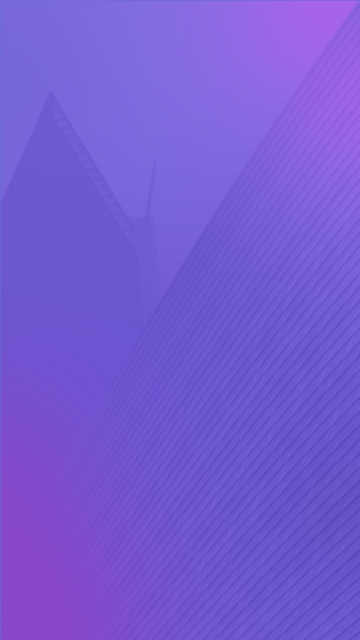
This background is drawn by a Shadertoy shader. Its source:

```glsl
// Soft coverage: 1 where the signed value d is positive
float cover(float d) {
    float w = max(fwidth(d), 1e-5);
    return smoothstep(-w, w, d);
}

// Round falloff around a centre
float glow(vec2 p, vec2 centre, float radius) {
    vec2 d = (p - centre) / radius;
    return exp(-dot(d, d));
}

// Thin repeated line, one per unit of v, faded where too dense to resolve
float rule(float v, float halfWidth) {
    float w = fwidth(v);
    float d = abs(fract(v) - 0.5);
    float line = 1.0 - smoothstep(halfWidth - w * 0.5, halfWidth + w, d);
    return line * (1.0 - smoothstep(0.4, 0.9, w));
}

void mainImage(out vec4 fragColor, in vec2 fragCoord) {
    vec2 uv = fragCoord / iResolution.xy;
    vec2 p = uv * vec2(0.5625, 1.0);

    // Sky
    vec3 sky = mix(vec3(0.43, 0.34, 0.82), vec3(0.515, 0.43, 0.89), smoothstep(0.35, 0.95, p.y));
    sky = mix(sky, vec3(0.44, 0.39, 0.84), 0.75 * glow(p, vec2(0.0, 0.88), 0.2));
    sky = mix(sky, vec3(0.66, 0.39, 0.92), 0.95 * glow(p, vec2(0.52, 0.99), 0.17));
    vec3 col = sky;

    // Distant block and its tapering mast
    vec3 shade = vec3(0.415, 0.34, 0.805);
    float slant = 0.241 + 0.09 * (0.66 - p.y);
    float block = cover(min(min(p.x - 0.2, slant - p.x), 0.661 - p.y));
    col = mix(col, shade, 0.4 * block);
    col = mix(col, shade, 0.25 * block * cover(0.238 - p.x));
    float rise = (p.y - 0.655) / 0.098;
    float mast = 0.0035 * (1.0 - rise) + 0.0006 - abs(p.x - mix(0.229, 0.2435, rise));
    col = mix(col, shade, 0.65 * cover(mast) * cover(0.753 - p.y) * cover(p.y - 0.655));

    // Pointed tower with a ribbed parapet
    float roof = 0.859 - p.y - max(2.25 * (0.0794 - p.x), 1.654 * (p.x - 0.0794));
    float side = 0.215 + 0.1 * (0.6 - p.y) - p.x;
    float tower = cover(min(roof, side));
    vec3 wall = mix(shade, vec3(0.42, 0.33, 0.82), smoothstep(0.6, 0.4, p.y));
    col = mix(col, wall, tower * mix(0.9, 0.75, smoothstep(0.7, 0.86, p.y)));
    float parapet = cover(0.034 - roof) * cover(roof - 0.008) * cover(p.x - 0.085);
    col += tower * parapet * (0.012 + 0.014 * rule(p.y * 75.0, 0.15));
    col += 0.006 * tower * rule((p.y + 1.654 * p.x) * 42.0, 0.08);

    // Glass facade: rays fan out from a far point at the lower left
    float ray = (p.x + 0.878) / (p.y + 1.28);
    float inside = ray - 0.631 + 0.13 * (p.x - 0.052) * (0.557 - p.x);
    float facade = cover(inside);
    float climb = smoothstep(0.4, 0.9, p.y + 0.6 * (p.x - 0.45));
    vec3 glass = mix(vec3(0.425, 0.342, 0.82), vec3(0.50, 0.41, 0.87), climb);
    glass = mix(glass, vec3(0.385, 0.32, 0.77), 0.85 * glow(p, vec2(0.55, 0.2), 0.17));
    glass = mix(glass, vec3(0.63, 0.39, 0.91), 0.9 * glow(p, vec2(0.57, 0.86), 0.16));
    glass -= 0.018 * exp(-max(inside, 0.0) * 45.0) * smoothstep(0.3, 0.6, p.y);

    // Floor lines widen away from the facade edge
    float u = max(inside, 0.0);
    float floors = log(1.0 + 5.4 * u) / 0.027;
    float depth = mix(0.6, 1.0, smoothstep(0.0, 0.15, u));
    glass -= 0.042 * depth * rule(floors, 0.08);
    glass += 0.014 * depth * rule(floors + 0.22, 0.1);
    glass += 0.005 * sin(floors * 1.3) * depth;

    // Faint steep mullions
    float mullion = rule((p.x - 0.38 * p.y) * 42.0 + 0.3 * sin(floor(floors) * 2.4), 0.06);
    glass += 0.016 * mullion * smoothstep(0.02, 0.12, u);
    col = mix(col, glass, facade);

    // Magenta wash at the lower left
    float wash = glow(p, vec2(0.03, 0.0), 0.2) + 0.6 * glow(p, vec2(-0.03, 0.26), 0.17);
    col = mix(col, vec3(0.545, 0.27, 0.79), min(wash, 0.9));

    // Cool hairline along the left and top borders
    float border = max(1.0 - smoothstep(0.001, 0.003, p.x), smoothstep(0.9975, 0.9995, p.y));
    col = mix(col, vec3(0.40, 0.42, 0.81), 0.6 * border);

    fragColor = vec4(clamp(col, 0.0, 1.0), 1.0);
}
```
